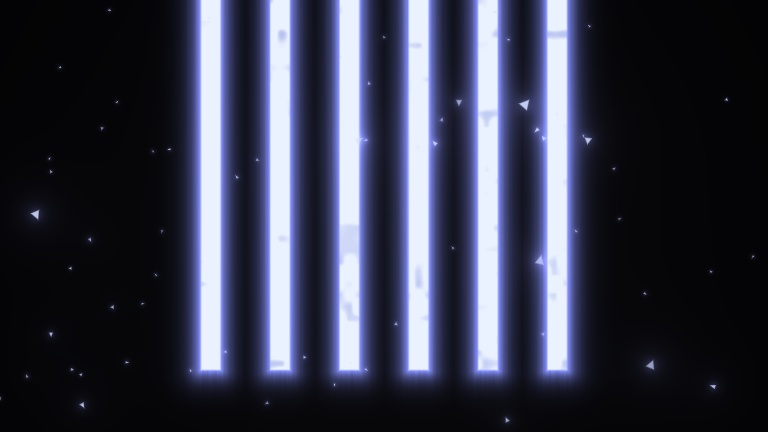
Give the GLSL for this background, as a Shadertoy shader.

```glsl
#define BAR_COUNT 6.0
#define BAR_SPACING 0.1604
#define BAR_HALF_WIDTH 0.0226
#define BAR_BOTTOM 0.1435
#define GLOW_REACH 0.0215
#define SHARD_COUNT 62
#define SHARD_MIN 0.0035
#define SHARD_MAX 0.0165
#define BAR_COLOR vec3(0.92, 0.95, 1.0)
#define GLOW_COLOR vec3(0.54, 0.59, 1.05)
#define SHARD_COLOR vec3(0.80, 0.84, 0.98)
#define HALO_COLOR vec3(0.36, 0.37, 0.62)

float hash(float n) {
    return fract(sin(n * 12.9898) * 43758.5);
}

float hash2(vec2 p) {
    return fract(sin(dot(p, vec2(127.1, 311.7))) * 43758.5);
}

float noise(vec2 p) {
    vec2 cell = floor(p), f = fract(p);
    f = f * f * (3.0 - 2.0 * f);
    float low = mix(hash2(cell), hash2(cell + vec2(1, 0)), f.x);
    float high = mix(hash2(cell + vec2(0, 1)), hash2(cell + vec2(1, 1)), f.x);
    return mix(low, high, f.y);
}

// Distance to the nearest bar; bars run past the top edge
float barDistance(vec2 p) {
    float lastIndex = 0.5 * (BAR_COUNT - 1.0);
    float index = clamp(floor(p.x / BAR_SPACING) + 0.5, -lastIndex, lastIndex);
    vec2 d = vec2(abs(p.x - index * BAR_SPACING) - BAR_HALF_WIDTH, BAR_BOTTOM - p.y);
    return length(max(d, 0.0)) + min(max(d.x, d.y), 0.0);
}

float triangleDistance(vec2 p, float radius) {
    return max(abs(p.x) * 0.866 + p.y * 0.5, -p.y) - 0.5 * radius;
}

// x: coverage of the shards, y: light of their halos
vec2 shards(vec2 p, float aspect, float pixel) {
    vec2 result = vec2(0.0);
    for (int i = 0; i < SHARD_COUNT; i++) {
        float id = float(i) + 1.0;
        vec2 center = vec2((hash(id) - 0.5) * aspect, hash(id + 71.3));
        float weight = pow(hash(id + 143.7), 5.0);
        float radius = mix(SHARD_MIN, SHARD_MAX, weight);
        float angle = 6.2832 * hash(id + 211.9);
        float stretch = mix(1.0, 2.2, hash(id + 307.1) * (1.0 - weight));

        vec2 offset = p - center;
        float c = cos(angle), s = sin(angle);
        vec2 local = mat2(c, -s, s, c) * offset * vec2(stretch, 1.0);
        float edge = triangleDistance(local, radius);
        float shade = mix(0.6, 1.0, hash(id + 401.3));
        result.x = max(result.x, shade * (1.0 - smoothstep(-pixel, pixel, edge)));

        float dist = length(offset);
        result.y += 0.5 * exp(-dist / (0.9 * radius));
        result.y += weight * 0.16 * exp(-dist / 0.055);
    }
    return result;
}

void mainImage(out vec4 fragColor, in vec2 fragCoord) {
    float aspect = iResolution.x / iResolution.y;
    float pixel = 1.0 / iResolution.y;
    vec2 p = fragCoord / iResolution.y - vec2(0.5 * aspect, 0.0);

    // Dark backdrop, slightly lifted around the middle
    float lift = exp(-2.2 * dot(p - vec2(0.0, 0.5), p - vec2(0.0, 0.5)));
    vec3 color = mix(vec3(0.010, 0.010, 0.016), vec3(0.036, 0.036, 0.046), lift);

    // Bar glow with faint vertical streaks
    float d = barDistance(p);
    float streak = 0.94 + 0.12 * noise(vec2(p.x * 260.0, p.y * 2.0));
    color += GLOW_COLOR * streak * exp(-max(d, 0.0) / GLOW_REACH);

    // Bar cores with soft smudges
    float smudge = smoothstep(0.68, 0.95, noise(p * 38.0) * 0.65 + noise(p * 11.0) * 0.35);
    vec3 core = BAR_COLOR * (1.0 - vec3(0.22, 0.20, 0.06) * smudge);
    float edgeWidth = max(pixel, 0.003);
    float coverage = 1.0 - smoothstep(-edgeWidth, edgeWidth, d);
    color = mix(color, core, coverage);

    // Scattered shards and their halos
    vec2 shard = shards(p, aspect, pixel);
    color += HALO_COLOR * shard.y * (1.0 - coverage);
    color = mix(color, SHARD_COLOR, shard.x * mix(1.0, 0.6, coverage));

    fragColor = vec4(clamp(color, 0.0, 1.0), 1.0);
}
```
